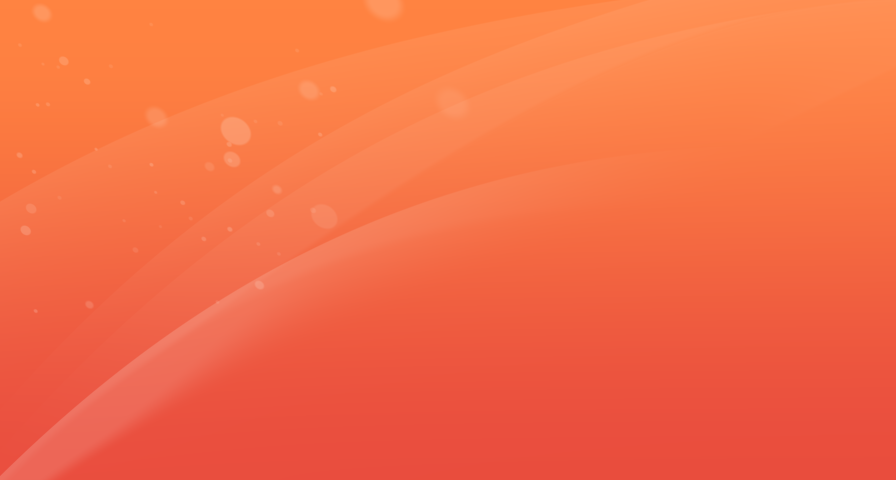
A Shadertoy shader for this background:

```glsl
// Warm orange-to-red backdrop with translucent curved veils and drifting discs.
// Each veil edge is a cubic through four heights; veils and discs blend in white.
// Small discs are scattered by a sine-free hash.

float hash(float n) {
    n = fract(n * 0.1031);
    n *= n + 33.33;
    return fract(n * (n + n));
}

// Cubic through heights h at x = 0, 1/3, 2/3 and 1
float curve(float x, vec4 h) {
    float t = 3.0 * x;
    float a = t - 1.0, b = t - 2.0, c = t - 3.0;
    return -h.x * a * b * c / 6.0 + h.y * t * b * c / 2.0
           - h.z * t * a * c / 2.0 + h.w * t * a * b / 6.0;
}

// Crisp upper edge, exponential fade below it
float veil(float below, float depth, float aa) {
    return smoothstep(-aa, aa, below) * exp(-max(below, 0.0) / depth);
}

// Slightly flattened disc, tilted down to the right
float disc(vec2 p, vec2 center, float radius, float blur) {
    vec2 d = p - center;
    d = vec2(0.8 * d.x - 0.6 * d.y, 0.6 * d.x + 0.8 * d.y);
    float dist = length(d * vec2(0.92, 1.18));
    return 1.0 - smoothstep(radius - blur, radius + blur, dist);
}

void addLight(inout vec3 color, float amount) {
    color = mix(color, vec3(1.0, 0.96, 0.92), amount);
}

void mainImage(out vec4 fragColor, in vec2 fragCoord) {
    vec2 uv = fragCoord / iResolution.xy;
    vec2 p = vec2(uv.x * 1.873, uv.y);
    float aa = 1.0 / iResolution.y;

    // Vertical base gradient
    vec3 color = mix(vec3(0.915, 0.302, 0.24), vec3(1.0, 0.512, 0.255),
                     smoothstep(0.0, 1.0, uv.y));

    // Broad upper veils
    float outer = curve(uv.x, vec4(0.58, 0.854, 0.993, 1.07)) - uv.y;
    float middle = curve(uv.x, vec4(0.146, 0.683, 0.966, 1.146)) - uv.y;
    addLight(color, 0.08 * veil(outer, 0.22, aa));
    addLight(color, 0.07 * veil(middle, 0.16, aa) * smoothstep(-0.05, 0.3, uv.x));

    // Bright ribbon sweeping to the upper right corner
    float ribbonTop = curve(uv.x, vec4(0.061, 0.607, 0.89, 1.007)) - uv.y;
    float ribbonBase = curve(uv.x, vec4(0.02, 0.468, 0.839, 1.0)) - uv.y;
    float ribbon = smoothstep(-aa, aa, ribbonTop)
                   * (1.0 - smoothstep(-0.012, 0.006, ribbonBase));
    addLight(color, 0.06 * ribbon * smoothstep(-0.05, 0.4, uv.x));
    addLight(color, 0.03 * veil(ribbonBase, 0.12, aa) * smoothstep(0.3, 0.8, uv.x));

    // Faint fold at the right
    float fold = uv.y - 0.72 - 0.91 * (uv.x - 0.846);
    addLight(color, 0.025 * veil(fold, 0.12, 0.006) * smoothstep(0.8, 0.95, uv.x));

    // Main lower fold: soft glow, then a brighter inner strip
    float glowTop = curve(uv.x, vec4(0.008, 0.467, 0.668, 0.688)) - uv.y;
    float glowBase = curve(uv.x, vec4(-0.093, 0.263, 0.5, 0.75)) - uv.y;
    float thickness = max(glowTop - glowBase, 0.02);
    float softStart = mix(0.7, 0.0, smoothstep(0.1, 0.4, uv.x));
    float glow = smoothstep(-aa, aa, glowTop)
                 * (1.0 - smoothstep(softStart, 1.0, glowTop / thickness));
    float reach = 1.0 - smoothstep(0.15, 0.86, uv.x);
    addLight(color, 0.14 * glow * reach);

    float stripBase = curve(uv.x, vec4(-0.024, 0.415, 0.561, 0.585)) - uv.y;
    float strip = smoothstep(-aa, aa, glowTop)
                  * (1.0 - smoothstep(-0.025, 0.004, stripBase));
    addLight(color, 0.06 * strip * reach);

    // Large discs
    addLight(color, 0.20 * disc(p, vec2(0.493, 0.727), 0.031, 1.5 * aa));
    addLight(color, 0.18 * disc(p, vec2(0.485, 0.668), 0.017, 1.5 * aa));
    addLight(color, 0.10 * disc(p, vec2(0.678, 0.549), 0.027, 0.003));
    addLight(color, 0.17 * disc(p, vec2(0.802, 0.995), 0.037, 0.012));
    addLight(color, 0.09 * disc(p, vec2(0.946, 0.785), 0.031, 0.013));
    addLight(color, 0.15 * disc(p, vec2(0.646, 0.812), 0.020, 0.007));
    addLight(color, 0.15 * disc(p, vec2(0.327, 0.756), 0.021, 0.008));
    addLight(color, 0.17 * disc(p, vec2(0.088, 0.973), 0.018, 0.007));

    // Scattered specks, denser to the left
    for (int i = 0; i < 44; i++) {
        float seed = float(i) * 7.31 + 2.0;
        float across = hash(seed), size = hash(seed + 411.7);
        vec2 center = vec2(0.02 + 0.68 * across,
                           0.35 + 0.63 * hash(seed + 173.3));
        float radius = 0.003 + 0.009 * size * size;
        float blur = max(aa, radius * 0.5 * hash(seed + 619.1));
        addLight(color, (0.08 + 0.12 * hash(seed + 837.9))
                        * disc(p, center, radius, blur));
    }

    fragColor = vec4(color, 1.0);
}
```
